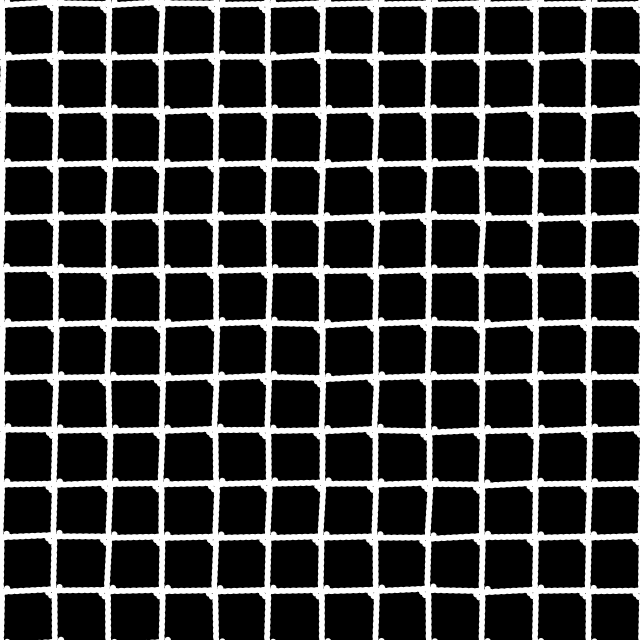
This pattern is drawn by a WebGL 1 fragment shader. Its source:

```glsl
precision highp float;
// White hand-drawn grid of knobbly cords over black, 12 by 12 cells, tiling.
uniform vec2 u_resolution;

const float PI = 3.14159265;
const float REPEATS = 12.0;
const vec2 GRID_OFFSET = vec2(0.039, -0.07);
const float LEAN = 0.012;
const float CORD_RADIUS = 0.048;
const float KNOB_HEIGHT = 0.009;
const float KNOBS_PER_CELL = 9.0;

vec2 hash22(vec2 p) {
  vec3 q = fract(vec3(p.xyx) * vec3(0.1031, 0.1030, 0.0973));
  q += dot(q, q.yzx + 33.33);
  return fract((q.xx + q.yz) * q.zy);
}

// Crossing position: mostly regular, with a few stronger wobbles.
vec2 crossing(vec2 id) {
  vec2 r = hash22(mod(id, REPEATS) + 7.0) * 2.0 - 1.0;
  return id + GRID_OFFSET + 0.008 * r + 0.022 * r * r * r;
}

float disc(vec2 p, vec2 center, float radius) {
  return length(p - center) - radius;
}

// Distance to a cord whose two edges carry staggered scallops.
float cord(vec2 p, vec2 a, vec2 b) {
  vec2 along = b - a;
  vec2 rel = p - a;
  float t = clamp(dot(rel, along) / dot(along, along), 0.0, 1.0);
  float side = sign(along.x * rel.y - along.y * rel.x);
  float knob = abs(sin(PI * (KNOBS_PER_CELL * t + 0.2 * side)));
  return length(rel - along * t) - CORD_RADIUS - KNOB_HEIGHT * knob;
}

// Cords leaving a crossing, plus the blobs filling its corners.
float knot(vec2 p, vec2 id) {
  vec2 c = crossing(id);
  vec2 leanX = vec2(LEAN, 0.0);
  vec2 leanY = vec2(0.0, LEAN);
  float d = cord(p, c - leanY, crossing(id + vec2(1.0, 0.0)) + leanY);
  d = min(d, cord(p, c - leanX, crossing(id + vec2(0.0, 1.0)) + leanX));
  d = min(d, disc(p, c + vec2(0.105, 0.050), 0.058));
  d = min(d, disc(p, c - vec2(0.108, 0.052), 0.056));
  return min(d, disc(p, c - vec2(0.052, 0.108), 0.056));
}

void main() {
  vec2 p = gl_FragCoord.xy / u_resolution * REPEATS;
  vec2 cell = floor(p);

  // Nearest cord among the neighbouring crossings
  float d = 1.0;
  for (int j = -1; j <= 1; j++) {
    for (int i = -1; i <= 1; i++) {
      d = min(d, knot(p, cell + vec2(float(i), float(j))));
    }
  }

  // Smooth edge one pixel wide
  float pixel = REPEATS / min(u_resolution.x, u_resolution.y);
  float ink = clamp(0.5 - d / pixel, 0.0, 1.0);
  gl_FragColor = vec4(vec3(0.995 * ink), 1.0);
}
```
